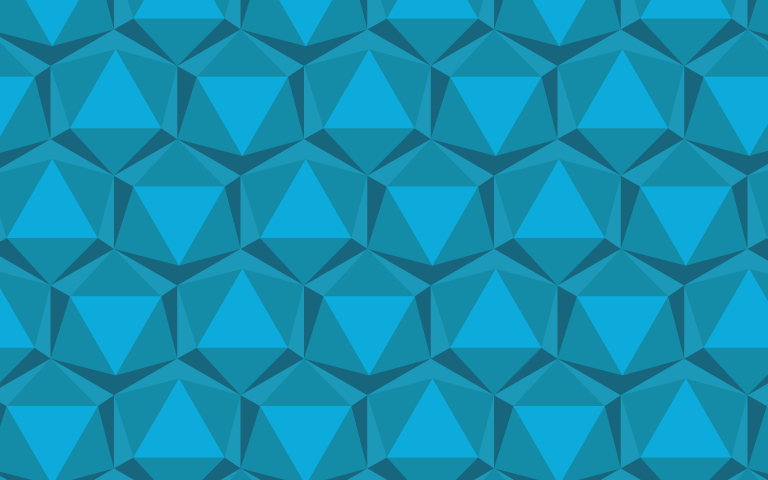
Give the GLSL for this pattern, as a WebGL 2 fragment shader.

```glsl
#version 300 es
precision highp float;

uniform vec2 u_resolution;
out vec4 fragColor;

const vec3 FACE = vec3(0.05, 0.67, 0.86);
const vec3 TEAL = vec3(0.08, 0.55, 0.66);
const vec3 LIGHT = vec3(0.11, 0.60, 0.72);
const vec3 DARK = vec3(0.09, 0.40, 0.49);

float cross2(vec2 a, vec2 b) {
    return a.x * b.y - a.y * b.x;
}

// Centre of the nearest hexagon; hexagons are one unit wide
vec2 hexCentre(vec2 q) {
    vec2 period = vec2(1.0, sqrt(3.0));
    vec2 a = period * floor(q / period + 0.5);
    vec2 b = period * (floor(q / period) + 0.5);
    return distance(q, a) < distance(q, b) ? a : b;
}

vec3 facetColour(vec2 q) {
    vec2 centre = hexCentre(q);
    vec2 local = q - centre;

    // Solids alternate along each row; odd ones are upside down
    float row = round(centre.y / 0.8660254);
    float column = round(centre.x - 0.5 * row);
    bool upright = mod(column, 2.0) < 0.5;
    if (!upright) local.y = -local.y;

    // Turn the nearest corner of the face to the top
    float third = 2.0943951;
    float sector = mod(round((atan(local.y, local.x) - 1.5707963) / third), 3.0);
    float c = cos(third * sector), s = sin(third * sector);
    mat2 turn = mat2(c, -s, s, c);
    vec2 p = turn * local;
    vec2 shift = turn * vec2(0.0134, 0.005);

    // Front face
    vec2 e = p - shift;
    if (0.8660254 * abs(e.x) + 0.5 * e.y < 0.208) return FACE;

    // Rim slivers between the face corner and the hexagon edge
    vec2 corner = shift + vec2(0.0, 0.416);
    vec2 d = p - corner;
    float side = cross2(vec2(0.0, 0.57735) - corner, d) < 0.0 ? 1.0 : -1.0;
    vec2 tip = vec2(0.5 * side, 0.288675);
    if (side * cross2(tip - corner, d) > 0.0) {
        bool lower = (sector == 1.0 && side < 0.0) || (sector == 2.0 && side > 0.0);
        return lower != upright ? LIGHT : DARK;
    }
    return TEAL;
}

void main() {
    // Average a 4 by 4 grid of samples for smooth edges
    vec3 sum = vec3(0.0);
    for (int i = 0; i < 16; i++) {
        vec2 jitter = (vec2(i % 4, i / 4) + 0.5) / 4.0 - 0.5;
        vec2 uv = (gl_FragCoord.xy + jitter) / u_resolution.y;
        sum += facetColour((uv - vec2(0.6333, 0.5577)) / 0.264);
    }
    fragColor = vec4(sum / 16.0, 1.0);
}
```
